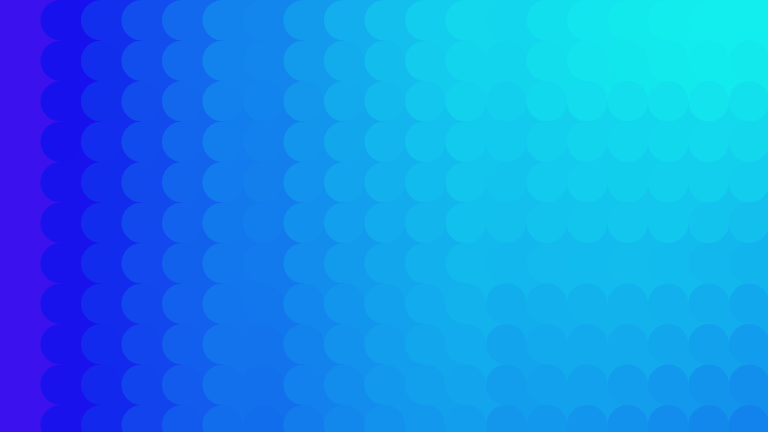
A WebGL 1 fragment shader for this background:

```glsl
precision highp float;

uniform vec2 u_resolution;

const float ROWS = 10.667;     // discs per canvas height
const float LAST_COLUMN = 18.0;
const float LAST_ROW = 10.0;
const float LOW = 0.07;        // darkest channel level
const float HIGH = 0.93;       // brightest channel level

vec2 hashGradient(vec2 p) {
  float angle = 6.2832 * fract(sin(dot(p, vec2(127.1, 311.7))) * 43758.55);
  return vec2(cos(angle), sin(angle));
}

float gradientNoise(vec2 p) {
  vec2 i = floor(p);
  vec2 f = fract(p);
  vec2 u = f * f * (3.0 - 2.0 * f);
  float a = dot(hashGradient(i), f);
  float b = dot(hashGradient(i + vec2(1.0, 0.0)), f - vec2(1.0, 0.0));
  float c = dot(hashGradient(i + vec2(0.0, 1.0)), f - vec2(0.0, 1.0));
  float d = dot(hashGradient(i + 1.0), f - 1.0);
  return mix(mix(a, b, u.x), mix(c, d, u.x), u.y);
}

// Hue ramp: violet below 0, blue at 0, cyan at 1
vec3 hueRamp(float t) {
  float red = mix(LOW, HIGH, clamp(-t, 0.0, 1.0));
  float green = mix(LOW, HIGH, clamp(t, 0.0, 1.0));
  return vec3(red, green, HIGH);
}

// One flat colour per cell, rows counted from the top
vec3 cellColor(vec2 cell) {
  cell = max(cell, 0.0);
  float x = min(cell.x / LAST_COLUMN, 1.0);
  float y = min(cell.y / LAST_ROW, 1.0);
  float across = mix(-0.13, 1.0, 1.0 - pow(1.0 - x, 2.4));
  float fall = 0.5 * pow(x, 1.3) * pow(y, 1.3);
  // Uneven column steps, so that some neighbours merge
  float stagger = 0.12 * (1.0 - x) * (fract((cell.x + 0.01) / 6.0) - 0.5);
  float drift = 0.03 * x * gradientNoise(cell * 0.37);
  return hueRamp(across - fall + stagger + drift);
}

// The gap between four discs joins the left cell, above or below
vec2 gapOwner(vec2 corner) {
  float opensDown = step(abs(corner.y - 4.5), 2.0);
  return corner - vec2(1.0, 1.0 - opensDown);
}

float discMask(vec2 p, float pixel) {
  float dist = length(fract(p) - 0.5) - 0.5;
  return 1.0 - smoothstep(-0.7 * pixel, 0.7 * pixel, dist);
}

void main() {
  // Grid anchored at the top left
  float pixel = ROWS / u_resolution.y;
  vec2 p = vec2(gl_FragCoord.x, u_resolution.y - gl_FragCoord.y) * pixel;

  vec3 disc = cellColor(floor(p));
  vec3 gap = cellColor(gapOwner(floor(p + 0.5)));
  gl_FragColor = vec4(mix(gap, disc, discMask(p, pixel)), 1.0);
}
```
